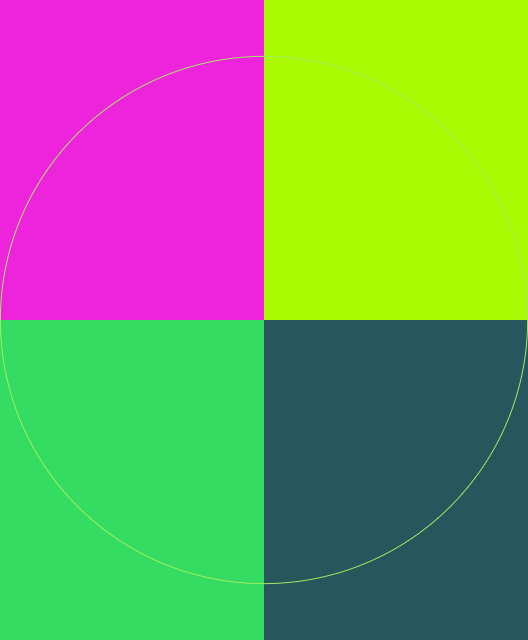
This background is drawn by a WebGL 1 fragment shader. Its source:

```glsl
precision highp float;
// Four flat colour quadrants meeting at the centre of the canvas, with a
// hairline ring that spans its shorter side. Edges are antialiased by
// comparing signed distances with the size of one pixel.

uniform vec2 u_resolution;

const vec3 MAGENTA = vec3(0.935, 0.142, 0.868);
const vec3 LIME = vec3(0.661, 0.980, 0.008);
const vec3 GREEN = vec3(0.204, 0.862, 0.382);
const vec3 SLATE = vec3(0.152, 0.340, 0.361);
const vec3 RING_COLOR = vec3(0.640, 0.935, 0.380);

const float RING_RADIUS = 0.4993;
const float RING_HALF_WIDTH = 0.0009;

// Coverage of the side where the signed distance is positive.
float coverage(float dist, float pixel) {
    return clamp(0.5 + dist / pixel, 0.0, 1.0);
}

// Coverage of a circular stroke centred on the origin.
float ring(vec2 p, float radius, float halfWidth, float pixel) {
    return coverage(halfWidth - abs(length(p) - radius), pixel);
}

// Four colours split by the two axes.
vec3 quadrants(vec2 p, float pixel) {
    float right = coverage(p.x, pixel);
    float top = coverage(p.y, pixel);
    vec3 lower = mix(GREEN, SLATE, right);
    vec3 upper = mix(MAGENTA, LIME, right);
    return mix(lower, upper, top);
}

void main() {
    // Centred coordinates, one unit per shorter side.
    float pixel = 1.0 / min(u_resolution.x, u_resolution.y);
    vec2 p = (gl_FragCoord.xy - 0.5 * u_resolution) * pixel;

    vec3 color = quadrants(p, pixel);
    float stroke = ring(p, RING_RADIUS, RING_HALF_WIDTH, pixel);
    color = mix(color, RING_COLOR, stroke);

    gl_FragColor = vec4(color, 1.0);
}
```
